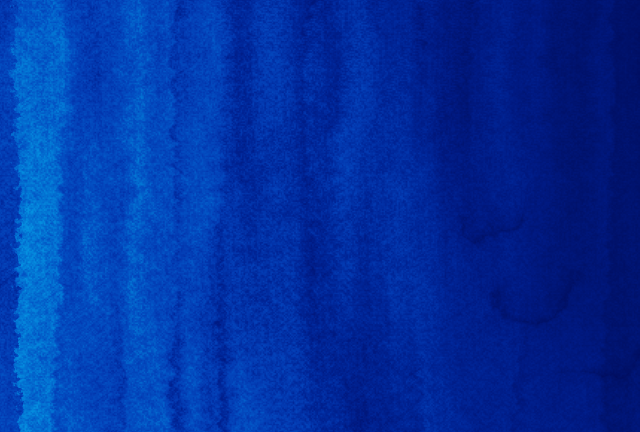
Give the GLSL for this texture, as a WebGL 1 fragment shader.

```glsl
precision highp float;
uniform vec2 u_resolution;

// Pigment ramp, from thick to thin paint
const vec3 INK = vec3(0.00, 0.045, 0.36);
const vec3 NAVY = vec3(0.00, 0.07, 0.42);
const vec3 DEEP = vec3(0.00, 0.10, 0.51);
const vec3 ROYAL = vec3(0.00, 0.15, 0.60);
const vec3 COBALT = vec3(0.01, 0.23, 0.70);
const vec3 AZURE = vec3(0.01, 0.31, 0.76);
const vec3 SKY = vec3(0.01, 0.44, 0.82);
const vec3 PALE = vec3(0.02, 0.57, 0.88);

// Tone is counted in ramp steps: 0 is NAVY, 5 is SKY
const float TONE_LEFT = 4.6;
const float TONE_FALL = 4.4;
const float STREAK_GAIN = 1.9;
const float CLOUD_GAIN = 1.6;
const float DRIP_GAIN = 1.8;
const float STAIN_GAIN = 0.9;
const float GRAIN_GAIN = 1.15;
const float SETTLED_GAIN = 0.9;
const float FRINGE_X = 0.036;
const float FRINGE_GAIN = 1.4;
const int DRIPS = 11;
const int STAINS = 3;

float hash(vec2 p) {
  return fract(sin(dot(p, vec2(127.1, 311.7))) * 43758.5453);
}

float noise(vec2 p) {
  vec2 i = floor(p), f = fract(p);
  f = f * f * (3.0 - 2.0 * f);
  return mix(mix(hash(i), hash(i + vec2(1, 0)), f.x),
             mix(hash(i + vec2(0, 1)), hash(i + vec2(1, 1)), f.x), f.y);
}

// Layered noise centred on zero
float fbm(vec2 p) {
  float sum = 0.0, gain = 0.5;
  for (int i = 0; i < 5; i++) {
    sum += gain * (noise(p) - 0.5);
    p = mat2(1.6, 1.2, -1.2, 1.6) * p + 3.7;
    gain *= 0.5;
  }
  return sum;
}

// Vertical runs of dark paint, crisp on one side and soft on the other
float drips(vec2 p, float aspect, float ragged) {
  float sum = 0.0;
  for (int i = 0; i < DRIPS; i++) {
    float id = float(i);
    float h = hash(vec2(id, 4.3)), k = hash(vec2(id, 9.1));
    float x = aspect * (id + 0.9 + 0.6 * h) / float(DRIPS);
    x += 0.08 * (noise(vec2(id * 7.3, p.y * 2.5)) - 0.5);
    float d = (p.x - x) * (k > 0.45 ? 1.0 : -1.0) + ragged;
    float run = smoothstep(-0.009, 0.007, d) * exp(-max(d, 0.0) / (0.014 + 0.025 * h));
    float reach = smoothstep(0.25, 0.6, noise(vec2(id * 3.1 + 20.0, p.y * 2.4)));
    sum += run * reach * (0.5 + 0.5 * k);
  }
  return sum;
}

// Broken rims left by drying pools in the dark half
float stains(vec2 p, float aspect) {
  float sum = 0.0;
  for (int i = 0; i < STAINS; i++) {
    float id = float(i);
    vec2 centre = vec2(aspect * (0.75 + 0.09 * id), 0.52 - 0.17 * id);
    vec2 q = (p - centre) * vec2(0.85, 1.0);
    float d = length(q) - 0.055 - 0.01 * id + 0.16 * fbm(p * 11.0 + id * 5.0);
    float rim = exp(-max(d, 0.0) / 0.007) * exp(min(d, 0.0) / 0.025);
    float broken = smoothstep(0.04, -0.05, q.y + 0.2 * fbm(p * 9.0 + id));
    sum += rim * broken;
  }
  return sum;
}

vec3 pigment(float tone) {
  vec3 c = mix(INK, NAVY, clamp(tone + 1.0, 0.0, 1.0));
  c = mix(c, DEEP, clamp(tone, 0.0, 1.0));
  c = mix(c, ROYAL, clamp(tone - 1.0, 0.0, 1.0));
  c = mix(c, COBALT, clamp(tone - 2.0, 0.0, 1.0));
  c = mix(c, AZURE, clamp(tone - 3.0, 0.0, 1.0));
  c = mix(c, SKY, clamp(tone - 4.0, 0.0, 1.0));
  return mix(c, PALE, clamp(tone - 5.0, 0.0, 1.0));
}

void main() {
  vec2 p = gl_FragCoord.xy / u_resolution.y;
  float aspect = u_resolution.x / u_resolution.y;
  float u = p.x / aspect;
  float wet = mix(1.0, 0.4, smoothstep(0.3, 0.95, u));

  // Broad wash, darker to the right and towards the top
  float tone = TONE_LEFT - TONE_FALL * u + 0.6 * (0.45 - p.y);
  tone += CLOUD_GAIN * wet * fbm(p * vec2(4.0, 2.5) + 11.0);

  // Streaks with feathered sides
  float ragged = 0.04 * fbm(p * vec2(22.0, 60.0));
  float sway = 0.12 * fbm(p * vec2(2.0, 2.5) + 5.0);
  float x = p.x + sway + ragged;
  float streak = noise(vec2(x * 12.0, p.y * 1.3)) - 0.5;
  streak += 0.6 * (noise(vec2(x * 27.0 + 8.0, p.y * 2.2)) - 0.5);
  tone += STREAK_GAIN * wet * streak;

  tone -= DRIP_GAIN * wet * drips(p, aspect, ragged);
  tone -= STAIN_GAIN * stains(p, aspect);

  // Thin bright margin with a speckled, torn edge
  float d = p.x - FRINGE_X + 0.05 * fbm(p * vec2(80.0, 90.0)) + 0.03 * fbm(p * 6.0);
  float low = mix(1.0, 0.4, smoothstep(0.35, 0.8, p.y));
  float torn = smoothstep(-0.005, 0.005, d);
  tone += FRINGE_GAIN * low * torn * exp(-max(d, 0.0) / 0.07);
  tone -= 0.7 * (1.0 - torn);

  // Paper tooth and settled pigment
  float grain = noise(p * 290.0) - 0.5 + 0.6 * (noise(p * 150.0 + 31.0) - 0.5);
  float settled = fbm(p * 36.0 + 17.0);
  float tooth = mix(1.0, 0.5, smoothstep(0.4, 0.95, u));
  tone += tooth * GRAIN_GAIN * grain + wet * SETTLED_GAIN * settled;

  gl_FragColor = vec4(pigment(tone), 1.0);
}
```
